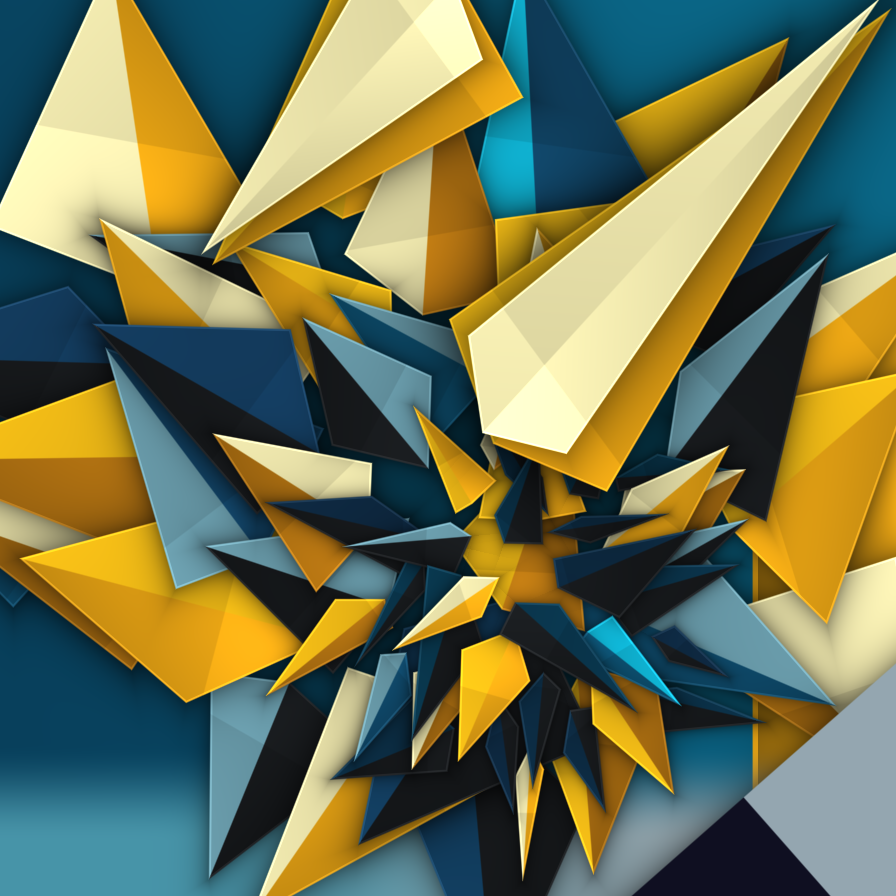
Reproduce this background procedurally as a Shadertoy shader.

```glsl
// Folded paper shards in cream, gold, teal and black bursting from a dark core.

const int RIM_COUNT = 35;
const int CORE_COUNT = 30;
const vec2 BURST_CENTER = vec2(0.57, 0.36);
const vec2 LIGHT_DIR = vec2(-0.6, 0.8);
const mat2 GOLDEN_TURN = mat2(-0.7374, 0.6755, -0.6755, -0.7374);

const vec3 TEAL = vec3(0.05, 0.32, 0.45);
const vec3 NAVY = vec3(0.08, 0.23, 0.37);
const vec3 BLACK = vec3(0.09, 0.10, 0.11);
const vec3 CREAM = vec3(0.95, 0.92, 0.69);
const vec3 GOLD = vec3(0.98, 0.76, 0.09);
const vec3 AMBER = vec3(0.92, 0.65, 0.08);
const vec3 STEEL = vec3(0.42, 0.62, 0.68);
const vec3 CYAN = vec3(0.06, 0.72, 0.85);
const vec3 OCHRE = vec3(0.70, 0.45, 0.07);

vec4 hash4(float seed) {
    vec4 v = fract(seed * vec4(0.1031, 0.1030, 0.0973, 0.1099));
    v += dot(v, v.wzxy + 33.33);
    return fract((v.xxyz + v.yzzw) * v.zywx);
}

// Kite folded along its axis, with a cross crease, thin rim and soft shadow
vec3 drawShard(vec3 base, vec2 p, float px, vec2 root, vec2 axis, float len,
               vec2 halfWidth, vec4 rnd, vec3 lit, vec3 shaded) {
    vec2 side = vec2(axis.y, -axis.x);
    vec2 q = vec2(dot(p - root, side), dot(p - root, axis));

    // Distance to the two edges on the nearer side of the fold
    bool isLeft = q.x < 0.0;
    float x = abs(q.x);
    float tail = -len * mix(0.05, 0.4, rnd.x);
    float width = isLeft ? halfWidth.x : halfWidth.y;
    float corner = mix(tail, 0.25 * len, isLeft ? rnd.y : rnd.z);
    float upper = dot(vec2(x, q.y - len), normalize(vec2(len - corner, width)));
    float lower = dot(vec2(x, q.y - tail), normalize(vec2(corner - tail, -width)));
    float d = max(max(upper, lower), length(q) - len);

    // Shading of the two folded faces
    float along = q.y / len;
    float across = x / len;
    float litSide = smoothstep(-px, px, q.x * sign(dot(side, LIGHT_DIR)));
    float crease = smoothstep(-px, px, q.y - len * (0.5 * rnd.w - 0.1) - q.x * (rnd.x - 0.5));
    vec3 face = mix(shaded * (1.12 - 0.25 * along - 0.3 * across),
                    lit * (0.96 + 0.10 * along + 0.08 * across), litSide);
    face *= mix(1.05, 0.95, crease);
    face += (0.15 * face + 0.05) * smoothstep(-0.003, -0.0015, d);

    base *= 1.0 - 0.4 * exp(-max(d, 0.0) / (0.06 * len));
    return mix(base, face, smoothstep(px, -px, d));
}

// Colours for the two sides of a fold
void foldColors(int kind, vec2 rnd, out vec3 lit, out vec3 shaded) {
    vec3 blue = mix(TEAL, NAVY, rnd.x);
    lit = blue;
    shaded = BLACK;
    if (kind == 0) { lit = CREAM; shaded = AMBER; }
    if (kind == 2) { lit = GOLD; shaded = OCHRE; }
    if (kind == 3) { lit = mix(STEEL, CYAN, step(0.55, rnd.y)); shaded = blue; }
    if (kind == 4) { lit = CREAM; shaded = OCHRE; }
    if (kind == 5) { lit = GOLD; shaded = AMBER; }
    if (kind == 6) { lit = STEEL; shaded = BLACK; }
}

// Teal wall, ochre panels on the right and a pale floor
vec3 backdrop(vec2 p, float px) {
    vec3 wall = mix(vec3(0.03, 0.25, 0.36), vec3(0.04, 0.42, 0.55), smoothstep(0.0, 1.0, 0.8 * p.x + 0.2 * p.y));
    float panel = smoothstep(-px, px, min(p.x - 0.84, 1.5 * p.x - 0.87 - p.y));
    wall = mix(wall, AMBER * (0.7 + 0.4 * fract(p.x * 13.0)), panel);
    vec3 ground = mix(vec3(0.28, 0.58, 0.66), vec3(0.60, 0.67, 0.70), smoothstep(0.2, 0.8, p.x));
    vec3 color = mix(wall, ground, smoothstep(0.17, 0.06, p.y));
    return color * (1.0 - 0.3 * smoothstep(0.45, 0.1, length(p - 0.5)));
}

// Two slabs meeting at a corner
vec3 drawSlabs(vec3 base, vec2 p, float px) {
    vec2 q = p - vec2(0.83, 0.11);
    float top = dot(q, vec2(-0.66, 0.75));
    vec3 slab = mix(vec3(0.06, 0.06, 0.13), vec3(0.58, 0.65, 0.69), smoothstep(-px, px, dot(q, vec2(0.75, 0.66))));
    base *= 1.0 - 0.4 * exp(-max(top, 0.0) * 50.0);
    return mix(base, slab, smoothstep(px, -px, top));
}

void mainImage(out vec4 fragColor, in vec2 fragCoord) {
    vec2 p = fragCoord / iResolution.xy;
    float px = 1.0 / iResolution.y;
    vec3 color = backdrop(p, px);

    // Spirals drawn inwards: large shards first, then narrow splinters in the core
    vec2 spoke = vec2(1.0, 0.0);
    for (int i = 0; i < RIM_COUNT + CORE_COUNT; i++) {
        bool isCore = i >= RIM_COUNT;
        float order = isCore ? float(i - RIM_COUNT) / float(CORE_COUNT) : float(i) / float(RIM_COUNT);
        float radius = sqrt(1.0 - order);
        spoke = GOLDEN_TURN * spoke;
        vec2 root = isCore ? vec2(0.59, 0.33) + vec2(0.19, 0.19) * radius * spoke
                           : vec2(0.49, 0.48) + vec2(0.43, 0.34) * radius * spoke;
        float maxLen = isCore ? 0.15 : mix(0.20, 0.34, radius);
        if (distance(p, root) > 1.4 * maxLen) continue;

        vec4 rnd = hash4(float(i) + 5.0), shape = hash4(float(i) + 91.0);
        float len = maxLen * mix(0.55, 1.0, rnd.y);
        vec2 axis = normalize(normalize(root - BURST_CENTER) + 1.4 * (rnd.xw - 0.5));
        int kind = isCore && i % 2 == 0 ? 1 : i % 7;
        vec2 aspect = isCore ? vec2(0.12, 0.42) : vec2(0.2, 0.6);
        vec3 lit, shaded;
        foldColors(kind, shape.zw, lit, shaded);
        if (isCore && kind == 1) lit *= 0.7;
        color = drawShard(color, p, px, root, axis, len, len * mix(aspect.xx, aspect.yy, rnd.zw), shape, lit, shaded);
    }
    color = drawSlabs(color, p, px);

    // Opposed pair of long blades: gold backing below a cream face
    for (int i = 0; i < 4; i++) {
        bool isFace = i % 2 == 1, isUpper = i > 1;
        vec2 root = isUpper ? vec2(0.48, 0.97) : vec2(0.61, 0.57);
        if (isFace) root += vec2(-0.012, 0.012);
        vec2 axis = vec2(0.675, 0.738) * (isUpper ? -1.0 : 1.0);
        color = drawShard(color, p, px, root, axis, isUpper ? 0.36 : 0.57, vec2(isFace ? 0.085 : 0.13),
                          vec4(0.3, 0.3, 0.2, 0.25), isFace ? CREAM : GOLD, isFace ? CREAM : AMBER);
    }
    fragColor = vec4(color, 1.0);
}
```
